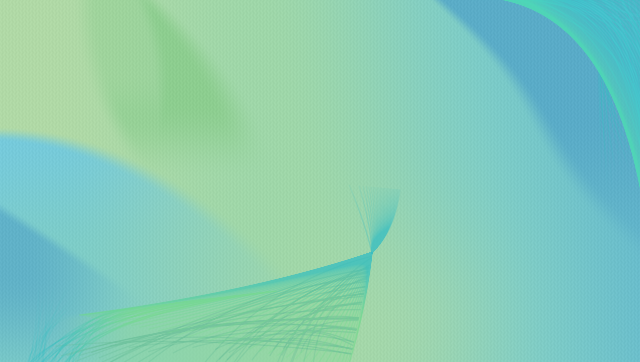
Give the GLSL for this background, as a Shadertoy shader.

```glsl
// Soft aqua and green waves on a ribbed weave, with two nets of fine curved strands.

const vec3 MINT  = vec3(0.62, 0.84, 0.66);
const vec3 LIME  = vec3(0.69, 0.85, 0.65);
const vec3 LEAF  = vec3(0.54, 0.80, 0.55);
const vec3 AQUA  = vec3(0.49, 0.80, 0.78);
const vec3 SKY   = vec3(0.40, 0.73, 0.80);
const vec3 BLUE  = vec3(0.34, 0.66, 0.78);
const vec3 TEAL  = vec3(0.20, 0.74, 0.76);
const vec3 GREEN = vec3(0.45, 0.85, 0.55);

float hash(float n) { return fract(sin(n * 12.9898) * 4375.85); }
float cross2(vec2 a, vec2 b) { return a.x * b.y - a.y * b.x; }

// Approximate distance to a quadratic curve (x) and position along it (y).
vec2 curve(vec2 p, vec2 a, vec2 b, vec2 c) {
    a -= p; b -= p; c -= p;
    float ac = cross2(a, c), ba = 2.0 * cross2(b, a), cb = 2.0 * cross2(c, b);
    vec2 g = 2.0 * (ba * (c - b) + cb * (b - a) + ac * (c - a));
    g = vec2(g.y, -g.x);
    vec2 q = a + (ba * cb - ac * ac) * g / (dot(g, g) + 1e-12);
    float area = 2.0 * ac + ba + cb;
    area = abs(area) < 1e-6 ? 1e-6 : area;
    float t = clamp((cross2(q, c - a) + 2.0 * cross2(b - a, q)) / area, 0.0, 1.0);
    return vec2(length(mix(mix(a, b, t), mix(b, c, t), t)), t);
}

// Strand coverage; fade is the opacity lost toward the far end.
float strand(vec2 p, vec2 a, vec2 b, vec2 c, float px, float fade) {
    vec2 d = curve(p, a, b, c);
    return (1.0 - smoothstep(0.0, 0.0008 + px, d.x)) * (1.0 - fade * d.y * d.y);
}

vec3 backdrop(vec2 p) {
    // Diagonal sweep from lime to sky
    float s = p.x + 0.2 * p.y;
    vec3 col = mix(LIME, MINT, smoothstep(0.1, 0.75, p.x));
    col = mix(col, AQUA, smoothstep(0.9, 1.55, s));
    col = mix(col, SKY, smoothstep(1.4, 1.95, s));
    col = mix(col, LIME, 0.45 * exp(-12.0 * dot(p - vec2(1.1, 0.1), p - vec2(1.1, 0.1))));

    // Leaf with a lighter left fold
    float t = 1.0 - p.y;
    float outer = smoothstep(-0.02, 0.05, p.x - 0.22 - 0.75 * t * t);
    float right = 1.0 - smoothstep(-0.02, 0.05 + 0.15 * t, p.x - 0.40 - 0.98 * t + 0.95 * t * t);
    float fold = smoothstep(-0.01, 0.04, p.x - 0.38 - 0.05 * sin(t * 7.0));
    float low = 1.0 - smoothstep(0.28, 0.50, t);
    col = mix(col, LEAF, outer * right * low * mix(0.4, 0.9, max(fold, smoothstep(0.2, 0.42, t))));

    // Two waves on the left
    float wave = 0.64 - 0.62 * p.x * p.x - p.y;
    float reach = 1.0 - smoothstep(0.15, 0.95, p.x);
    vec3 water = mix(SKY + 0.06, AQUA, smoothstep(0.0, 0.4, wave + 0.3 * p.x));
    col = mix(col, water, smoothstep(-0.01, 0.03 + 0.06 * p.x, wave) * reach);
    float deep = 0.435 - 0.62 * p.x - 0.1 * p.x * p.x - p.y;
    float depth = smoothstep(-0.01, 0.03, deep) * (1.0 - smoothstep(0.05, 0.42, p.x));
    col = mix(col, BLUE, 0.75 * depth * smoothstep(-0.1, 0.25, p.y));

    // Blue lobe on the right
    float lobe = p.x - 1.2 - 0.8 * t - 0.03 * sin(9.0 * t);
    float strength = 0.9 - 0.65 * smoothstep(0.3, 0.8, t);
    return mix(col, BLUE, smoothstep(-0.015, 0.03 + 0.08 * t, lobe) * strength);
}

vec3 lowerNet(vec3 col, vec2 p, float px) {
    if (p.x > 1.16 || p.y > 0.52) return col;
    vec2 knot = vec2(1.027, 0.302);
    float top = 0.12 + 0.06 * p.x + 0.11 * p.x * p.x - p.y;
    float body = smoothstep(0.0, 0.02, top) * smoothstep(0.12, 0.4, p.x)
               * (1.0 - smoothstep(-0.01, 0.01, p.x - 0.96 - 0.23 * p.y));
    col = mix(col, mix(MINT, GREEN, 0.35), 0.55 * body);

    float rays = 0.0, mesh = 0.0, tuft = 0.0, plume = 0.0;
    for (int i = 0; i < 40; i++) {
        float k = float(i), h = k / 39.0, r = hash(k + 1.0), q = hash(k + 51.0);
        // Rays bunch toward both rims
        float e = h * h * (3.0 - 2.0 * h);
        rays += strand(p, knot, mix(vec2(0.69, 0.19), vec2(1.01, 0.14), e),
                       mix(vec2(0.22, 0.13), vec2(0.96, -0.02), e), px, 0.4);
        vec2 a = mix(knot, vec2(0.965, 0.0), r), c = vec2(0.15 + 0.75 * q, -0.03 + 0.08 * r);
        vec2 bend = vec2(-0.05, 0.04 + 0.05 * hash(k + 90.0));
        mesh += strand(p, a, 0.5 * (a + c) + bend, c, px, 0.3);
        if (i < 20) {
            tuft += strand(p, vec2(0.3 + 0.5 * r, 0.14 + 0.06 * r), vec2(0.17 + 0.1 * q, 0.14 - 0.03 * q),
                           vec2(0.06 + 0.3 * h, -0.03), px, 0.2);
            tuft += 0.4 * strand(p, vec2(0.07 + 0.1 * h, -0.02), vec2(0.1 + 0.06 * h, 0.1),
                                 vec2(0.1 + 0.16 * r, 0.15 + 0.1 * q), px, 1.0);
        }
        if (i < 28) {
            float f = sqrt(float(i) / 27.0);
            plume += strand(p, knot, mix(vec2(1.01, 0.38), vec2(1.09, 0.36), f),
                            mix(vec2(0.965, 0.488), vec2(1.105, 0.475), f), px, 0.75);
        }
    }
    vec3 rayColor = mix(GREEN, TEAL, smoothstep(0.10, 0.28, p.y));
    col = mix(col, vec3(0.38, 0.73, 0.58), min(0.4 * mesh, 0.6) * smoothstep(-0.005, 0.005, top));
    col = mix(col, rayColor, min(0.45 * rays, 0.75));
    col = mix(col, mix(TEAL, GREEN, smoothstep(0.1, 0.4, p.x)), min(0.32 * tuft, 0.65));
    return mix(col, TEAL, min(0.35 * plume, 0.75));
}

vec3 cornerNet(vec3 col, vec2 p, float px) {
    if (p.x < 1.3 || p.y < 0.38) return col;
    float rim = length(max(p - vec2(1.33, 0.42), 0.0) / vec2(0.45, 0.59));
    col = mix(col, vec3(0.29, 0.74, 0.79), 0.6 * smoothstep(0.97, 1.06, rim));
    float sweep = 0.0, mesh = 0.0, hang = 0.0;
    for (int i = 0; i < 40; i++) {
        float k = float(i), h = k / 39.0, r = hash(k + 7.0), q = hash(k + 131.0);
        float e = h * h;
        sweep += strand(p, vec2(1.33 + 0.4 * e, 1.01), vec2(1.69 + 0.12 * e, 0.985 + 0.02 * e),
                        vec2(1.78 + 0.03 * e, 0.42 + 0.45 * e), px, 0.3);
        mesh += strand(p, vec2(1.38 + 0.38 * r, 1.01), vec2(1.69 + 0.08 * q, 0.93 + 0.08 * h),
                       vec2(1.79, 0.42 + 0.55 * hash(k + 211.0)), px, 0.2);
        if (i < 14)
            hang += strand(p, vec2(1.652 + 0.03 * r, 0.82 - 0.08 * r), vec2(1.655 + 0.05 * r, 0.68),
                           vec2(1.66 + 0.11 * r, 0.45 + 0.1 * q), px, 1.0);
    }
    col = mix(col, vec3(0.27, 0.80, 0.83), min(0.35 * mesh, 0.6) * smoothstep(0.95, 1.0, rim));
    col = mix(col, TEAL, min(0.25 * hang, 0.5));
    vec3 edge = mix(vec3(0.30, 0.87, 0.70), TEAL, smoothstep(1.0, 1.15, rim));
    return mix(col, edge, min(0.42 * sweep, 0.8));
}

// Fine knit ribs with a slight zigzag.
float weave(vec2 p) {
    float zigzag = 0.8 * sin(p.y * 520.0);
    return sin(p.x * 680.0 + zigzag) + 0.4 * sin(p.y * 520.0 + 2.0 * sin(p.x * 340.0));
}

void mainImage(out vec4 fragColor, in vec2 fragCoord) {
    vec2 p = fragCoord / iResolution.y;
    float px = 1.0 / iResolution.y;
    vec3 col = backdrop(p) + 0.010 * weave(p);
    col = lowerNet(col, p, px);
    col = cornerNet(col, p, px);
    fragColor = vec4(clamp(col, 0.0, 1.0), 1.0);
}
```
